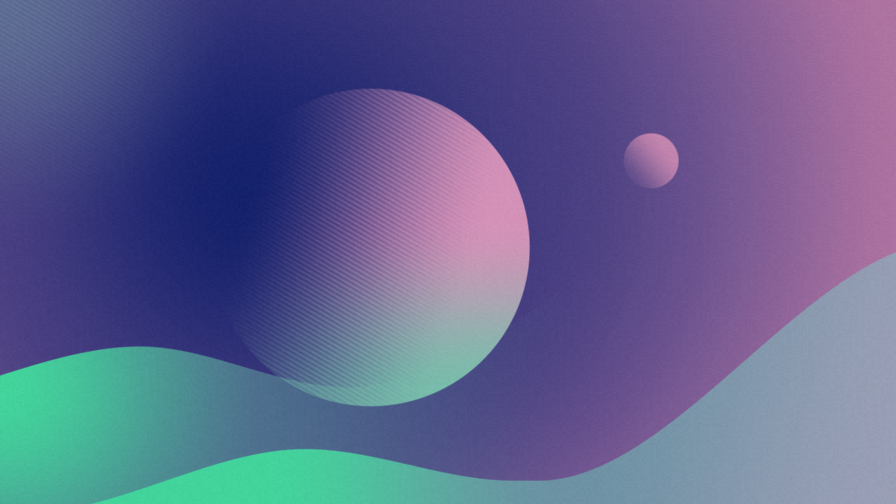
Give the GLSL for this background, as a WebGL 1 fragment shader.

```glsl
precision highp float;
uniform vec2 u_resolution;

// Lengths are in canvas heights
const vec3 NAVY = vec3(0.08, 0.13, 0.42);
const vec3 INDIGO = vec3(0.29, 0.25, 0.51);
const vec3 MAUVE = vec3(0.45, 0.34, 0.57);
const vec3 ROSE = vec3(0.68, 0.45, 0.63);
const vec3 HAZE = vec3(0.38, 0.46, 0.59);
const vec3 PLANET_PINK = vec3(0.83, 0.57, 0.72);
const vec3 PLANET_MINT = vec3(0.47, 0.74, 0.67);
const vec3 MOON_PINK = vec3(0.76, 0.52, 0.68);
const vec3 GREEN = vec3(0.26, 0.83, 0.61);
const vec3 SLATE = vec3(0.31, 0.46, 0.56);
const vec3 SEA_GREY = vec3(0.42, 0.57, 0.64);
const vec3 LAVENDER = vec3(0.60, 0.62, 0.71);

const vec2 SKY_CORE = vec2(0.486, 0.606);
const vec2 PLANET_POS = vec2(0.736, 0.509);
const float PLANET_RADIUS = 0.315;
const vec2 MOON_POS = vec2(1.292, 0.681);
const float MOON_RADIUS = 0.0545;
const vec2 HATCH_DIR = vec2(0.5, 0.866);
const float HATCH_PERIOD = 0.0085;
const float HATCH_STRENGTH = 0.10;
const float GRAIN_CELLS = 288.0;
const float GRAIN_STRENGTH = 0.018;

float hash(vec2 p) {
  return fract(sin(dot(p, vec2(127.1, 311.7))) * 43758.5453);
}

// Coverage of the side where the signed distance is negative
float fill(float dist) {
  float edge = 1.0 / u_resolution.y;
  return 1.0 - smoothstep(-edge, edge, dist);
}

// Height of a ridge: rise to a crest, fall to a trough, climb again
float ridge(float x, vec2 rise, vec2 fall, vec2 climb, vec4 steps) {
  return steps.x
    + steps.y * smoothstep(rise.x, rise.y, x)
    + steps.z * smoothstep(fall.x, fall.y, x)
    + steps.w * smoothstep(climb.x, climb.y, x);
}

vec3 sky(vec2 p, float hatch) {
  vec2 d = p - SKY_CORE;
  d.x *= d.x < 0.0 ? 1.3 : 1.0;
  d.y *= d.y < 0.0 ? 1.2 : 1.0;
  float r = length(d);
  vec3 color = mix(NAVY, INDIGO, smoothstep(0.0, 0.72, r));
  color = mix(color, MAUVE, smoothstep(0.62, 1.02, r));
  color = mix(color, ROSE, smoothstep(0.88, 1.34, r));
  float haze = 1.0 - smoothstep(0.0, 0.5, length(p - vec2(0.0, 1.0)));
  return mix(color, HAZE, haze * (0.85 + hatch));
}

vec3 backWave(vec3 color, vec2 p) {
  float height = ridge(p.x, vec2(-0.301, 0.278), vec2(0.278, 0.690),
    vec2(0.690, 1.620), vec4(0.190, 0.1225, -0.081, 0.4445));
  vec3 tint = mix(GREEN, SLATE, smoothstep(0.0, 0.55, length(p - vec2(0.0, 0.24))));
  float alpha = 1.0 - smoothstep(0.35, 1.2, p.x);
  return mix(color, tint, alpha * fill(p.y - height));
}

vec3 planet(vec3 color, vec2 p, float hatch) {
  vec2 d = p - PLANET_POS;
  vec3 tint = mix(PLANET_MINT, PLANET_PINK, smoothstep(-0.30, 0.06, d.y));
  float light = smoothstep(-0.285, 0.236, d.x - 0.3 * d.y);
  // Hatching shows only where the disc dissolves
  light += hatch * light * (1.0 - light) * 4.0;
  return mix(color, tint, light * fill(length(d) - PLANET_RADIUS));
}

vec3 moon(vec3 color, vec2 p) {
  vec2 d = p - MOON_POS;
  float light = smoothstep(-0.075, 0.045, dot(d, vec2(0.77, 0.64)));
  return mix(color, MOON_PINK, light * fill(length(d) - MOON_RADIUS));
}

vec3 frontWave(vec3 color, vec2 p) {
  float height = ridge(p.x, vec2(0.046, 0.606), vec2(0.606, 1.0185),
    vec2(1.069, 1.887), vec4(-0.0185, 0.1275, -0.0627, 0.4767));
  vec3 tint = mix(GREEN, SEA_GREY, smoothstep(0.50, 1.13, p.x));
  tint = mix(tint, LAVENDER, smoothstep(1.05, 1.80, p.x - 0.25 * p.y));
  return mix(color, tint, fill(p.y - height));
}

void main() {
  vec2 p = gl_FragCoord.xy / u_resolution.y;
  float hatch = HATCH_STRENGTH * sin(6.28318 * dot(p, HATCH_DIR) / HATCH_PERIOD);

  // Layers from back to front
  vec3 color = sky(p, hatch);
  color = backWave(color, p);
  color = planet(color, p, hatch);
  color = moon(color, p);
  color = frontWave(color, p);

  // Fine print grain
  color += GRAIN_STRENGTH * (hash(floor(p * GRAIN_CELLS)) - 0.5);
  gl_FragColor = vec4(color, 1.0);
}
```
